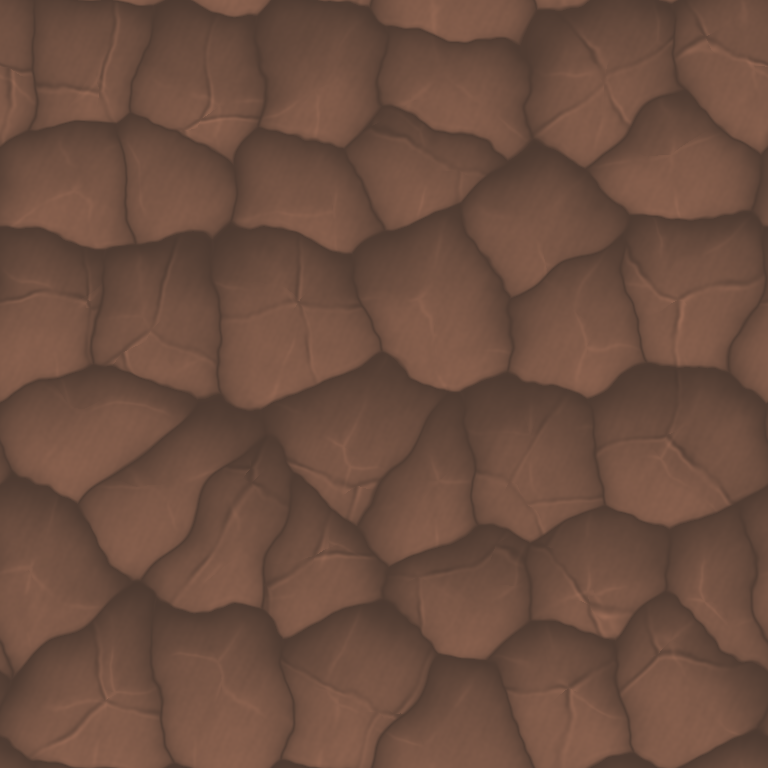
Write a Shadertoy shader that draws this texture.

```glsl
// Tiling wall of rounded brown stones: a wrapped Voronoi layout, shaded by
// directional border shadows. Each stone gets facets with pale ridges, some
// get carved cracks, and wrapped gradient noise adds mottling and brushing.

const float TAU = 6.28318;
const float STONES = 6.0;       // stones across the canvas
const float JITTER = 0.82;      // irregularity of the stone centres
const vec3 SHADOW_BROWN = vec3(0.29, 0.22, 0.185);
const vec3 LIT_BROWN = vec3(0.54, 0.38, 0.305);

vec2 hash2(vec2 cell, float seed) {
    vec3 q = fract((cell.xyx + seed * vec3(7.3, 3.7, 5.9)) * vec3(0.1031, 0.1030, 0.0973));
    q += dot(q, q.yzx + 33.33);
    return fract((q.xx + q.yz) * q.zy);
}

float cornerSlope(vec2 corner, vec2 offset, vec2 period, float seed) {
    float angle = TAU * hash2(mod(corner, period), seed).x;
    return dot(vec2(cos(angle), sin(angle)), offset);
}

// Gradient noise that repeats after a whole number of lattice steps
float gradientNoise(vec2 p, vec2 period, float seed) {
    vec2 i = floor(p), f = p - i;
    vec2 s = f * f * f * (f * (f * 6.0 - 15.0) + 10.0);
    vec2 e = vec2(1.0, 0.0);
    float low = mix(cornerSlope(i, f, period, seed),
                    cornerSlope(i + e, f - e, period, seed), s.x);
    float high = mix(cornerSlope(i + e.yx, f - e.yx, period, seed),
                     cornerSlope(i + 1.0, f - 1.0, period, seed), s.x);
    return mix(low, high, s.y);
}

float tileNoise(vec2 uv, float repeats, float seed) {
    return gradientNoise(uv * repeats, vec2(repeats), seed);
}

float fbm(vec2 uv, float repeats, float seed) {
    float sum = 0.0, amplitude = 0.6;
    for (int octave = 0; octave < 4; octave++) {
        sum += amplitude * tileNoise(uv, repeats, seed + float(octave));
        repeats *= 2.0;
        amplitude *= 0.6;
    }
    return sum;
}

float softLine(float dist, float width) {
    return exp(-dist * dist / (width * width));
}

vec2 stoneCentre(vec2 cell) {
    return cell + 0.5 + JITTER * (hash2(mod(cell, STONES), 1.0) - 0.5);
}

vec2 nearestCell(vec2 p) {
    vec2 home = floor(p), best = home;
    float bestDist = 1e5;
    for (int y = -2; y <= 2; y++)
    for (int x = -2; x <= 2; x++) {
        vec2 cell = home + vec2(x, y);
        float dist = length(stoneCentre(cell) - p);
        if (dist < bestDist) { bestDist = dist; best = cell; }
    }
    return best;
}

// x: border shadow factor, y: pale lower rim, z: distance to the border
vec3 borderShading(vec2 p, vec2 cell) {
    vec2 centre = stoneCentre(cell);
    vec3 result = vec3(1.0, 0.0, 1e5);
    for (int y = -2; y <= 2; y++)
    for (int x = -2; x <= 2; x++) {
        if (x == 0 && y == 0) continue;
        vec2 other = stoneCentre(cell + vec2(x, y));
        vec2 normal = normalize(other - centre);
        float dist = dot(0.5 * (centre + other) - p, normal);
        float upward = 0.5 + 0.5 * normal.y;
        float shadow = exp(-max(dist, 0.0) / mix(0.035, 0.17, upward));
        result.x *= 1.0 - mix(0.35, 0.78, upward) * shadow;
        result.y += max(-normal.y, 0.0) * softLine(dist - 0.05, 0.025);
        result.z = min(result.z, dist);
    }
    return result;
}

// Splits a stone into planes; x: signed distance to the ridge, y: plane tone
vec2 facets(vec2 q, vec2 id, float seed, float spread) {
    float best = -1e5, second = -1e5;
    vec2 bestDir = vec2(0.0), secondDir = vec2(1.0, 0.0);
    for (int k = 0; k < 4; k++) {
        vec2 h = hash2(id, seed + float(k));
        float angle = (float(k) + h.x) * TAU / 4.0;
        vec2 dir = vec2(cos(angle), sin(angle));
        float height = dot(q, dir) + spread * (h.y - 0.5);
        if (height > best) {
            second = best; secondDir = bestDir;
            best = height; bestDir = dir;
        } else if (height > second) {
            second = height; secondDir = dir;
        }
    }
    vec2 across = bestDir - secondDir;
    float dist = (best - second) / max(length(across), 0.05);
    float side = dot(across, vec2(0.6, -0.8)) < 0.0 ? -1.0 : 1.0;
    return vec2(dist * side, -bestDir.y * smoothstep(0.0, 0.1, dist));
}

void mainImage(out vec4 fragColor, in vec2 fragCoord) {
    vec2 uv = fragCoord / iResolution.xy;

    // Stone layout with gently bent borders
    vec2 bend = vec2(tileNoise(uv, 12.0, 11.0), tileNoise(uv, 12.0, 12.0));
    vec2 p = uv * STONES + 0.16 * bend + 0.02 * tileNoise(uv, 54.0, 13.0);
    vec2 cell = nearestCell(p);
    vec2 id = mod(cell, STONES);
    vec2 local = p - stoneCentre(cell);
    vec3 border = borderShading(p, cell);

    // Facets, ridges and cracks, worn away in patches
    float wear = smoothstep(-0.25, 0.3, tileNoise(uv, 16.0, 21.0));
    vec2 facet = facets(local + 0.05 * bend.yx, id, 30.0, 0.5);
    vec2 crack = facets(local - 0.04 * bend, id, 40.0, 0.8);
    float cracked = step(0.5, hash2(id, 50.0).x) * mix(0.35, 1.0, wear);
    float ridge = softLine(facet.x, 0.018) + 0.4 * softLine(facet.x, 0.06);
    float groove = 0.24 * softLine(crack.x - 0.03, 0.018) - 0.3 * softLine(crack.x, 0.022)
                 - 0.12 * exp(-abs(crack.x) / 0.09) * smoothstep(0.02, -0.02, crack.x);

    // Mottled surface with slanted brush marks
    float mottle = fbm(uv, 14.0, 60.0);
    vec2 brushUv = vec2(uv.x + 2.0 * uv.y, 2.0 * uv.x - uv.y);
    float brush = gradientNoise(brushUv * vec2(12.0, 60.0), vec2(12.0, 60.0), 70.0);
    float grain = tileNoise(uv, 150.0, 80.0);

    // Combine tones, then close the joints with a soft dark seam
    float tone = 0.76 - 0.24 * local.y + 0.06 * (hash2(id, 51.0).y - 0.5);
    tone += 0.07 * facet.y + 0.15 * wear * ridge + cracked * groove;
    tone += 0.1 * wear * border.y + 0.12 * mottle + 0.06 * brush + 0.04 * grain;
    tone *= border.x;
    tone = mix(0.1, tone, smoothstep(-0.008, 0.025, border.z));
    fragColor = vec4(mix(SHADOW_BROWN, LIT_BROWN, clamp(tone, -0.1, 1.3)), 1.0);
}
```
